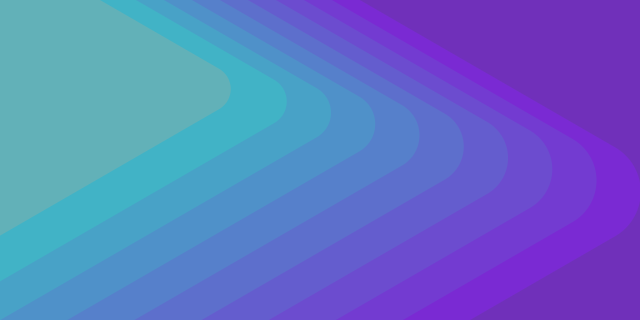
Write a Shadertoy shader that draws this background.

```glsl
#define BAND_COUNT 9
#define BAND_APEX vec2(0.974, 0.683)
#define BAND_STEP vec2(0.1486, -0.0353)
#define BAND_RADIUS vec2(0.078, 0.0103)
#define CORE_APEX vec2(0.794, 0.722)
#define CORE_RADIUS 0.073
#define BACKDROP_COLOR vec3(0.439, 0.190, 0.731)
#define INNER_COLOR vec3(0.253, 0.702, 0.776)
#define OUTER_COLOR vec3(0.478, 0.165, 0.826)
#define CORE_COLOR vec3(0.386, 0.694, 0.722)

// Signed distance to a right-pointing 60 degree wedge with a rounded tip.
float roundedWedge(vec2 p, vec2 apex, float radius) {
    const vec2 normal = vec2(0.5, 0.8660254);
    vec2 q = p - apex + vec2(2.0 * radius, 0.0);
    q.y = abs(q.y);
    float alongEdge = dot(q, vec2(-normal.y, normal.x));
    return (alongEdge > 0.0 ? dot(q, normal) : length(q)) - radius;
}

float coverage(float distanceToEdge, float pixel) {
    return clamp(0.5 - distanceToEdge / pixel, 0.0, 1.0);
}

void mainImage(out vec4 fragColor, in vec2 fragCoord) {
    float pixel = 1.0 / iResolution.y;
    vec2 p = fragCoord * pixel;
    vec3 color = BACKDROP_COLOR;

    // Nested bands, painted from the widest inward
    for (int i = BAND_COUNT - 1; i >= 0; i--) {
        float k = float(i);
        float radius = BAND_RADIUS.x + BAND_RADIUS.y * k;
        float d = roundedWedge(p, BAND_APEX + BAND_STEP * k, radius);
        vec3 bandColor = mix(INNER_COLOR, OUTER_COLOR, k / float(BAND_COUNT - 1));
        color = mix(color, bandColor, coverage(d, pixel));
    }

    // Muted core
    float core = roundedWedge(p, CORE_APEX, CORE_RADIUS);
    color = mix(color, CORE_COLOR, coverage(core, pixel));

    fragColor = vec4(color, 1.0);
}
```
